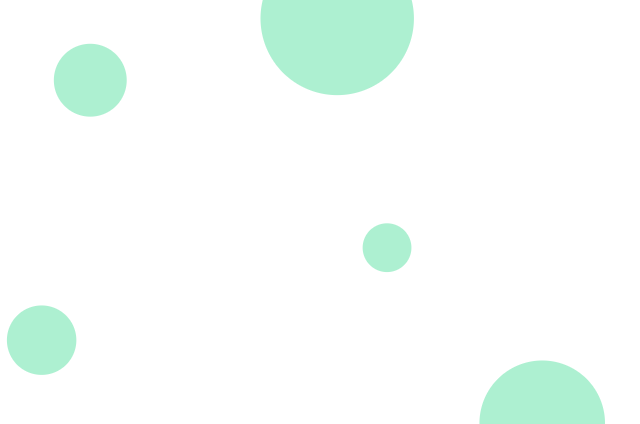
This background is drawn by a Shadertoy shader. Its source:

```glsl
// Flat mint discs of varied sizes scattered on a white ground.

const vec3 WHITE = vec3(1.0);
const vec3 MINT = vec3(0.678, 0.941, 0.82);
const int DISC_COUNT = 5;

// Centre in canvas heights: an even march to the right with a sideways
// wobble, riding one slow vertical wave.
vec2 discCentre(float index) {
    float wobble = 0.14 * sin(2.6 + 2.45 * index);
    float wave = cos(1.32 * index - 2.22);
    return vec2(0.026 + 0.319 * index + wobble, 0.5 + 0.5 * wave);
}

// Radius in canvas heights, swinging between small and large.
float discRadius(float index) {
    return 0.105 * exp(0.62 * cos(2.4 * index - 4.3));
}

float discDistance(vec2 point, vec2 centre, float radius) {
    return length(point - centre) - radius;
}

// Coverage of a shape, with an edge one pixel wide.
float coverage(float signedDistance, float pixelSize) {
    return clamp(0.5 - signedDistance / pixelSize, 0.0, 1.0);
}

void mainImage(out vec4 fragColor, in vec2 fragCoord) {
    float pixelSize = 1.0 / iResolution.y;
    vec2 point = fragCoord * pixelSize;

    // Union of all discs.
    float nearest = 1e3;
    for (int i = 0; i < DISC_COUNT; i++) {
        float index = float(i);
        nearest = min(nearest, discDistance(point, discCentre(index), discRadius(index)));
    }

    fragColor = vec4(mix(WHITE, MINT, coverage(nearest, pixelSize)), 1.0);
}
```
